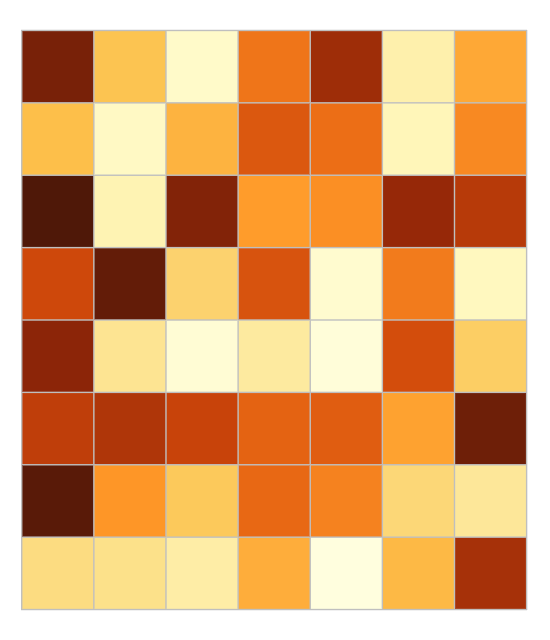
A Shadertoy shader for this pattern:

```glsl
// Heat map: a 7 by 8 grid of flat cells with thin grey rules on white.
// Every cell is ranked by its hash among all cells, so the levels spread
// evenly over a cream, orange and brown ramp in a shuffled order.

const ivec2 GRID = ivec2(7, 8);
const vec2 CELL_SIZE = vec2(0.1127, 0.1131);   // in canvas heights
const vec2 GRID_CENTER = vec2(-0.0013, 0.0);
const float RULE_WIDTH = 0.0022;
const vec3 PAPER = vec3(1.0);
const vec3 RULE_COLOR = vec3(0.75);
const uint SEED = 23u;

// Integer hash of a cell index, from 0 to 1
float hashIndex(int index, uint seed) {
    uint state = (uint(index) + seed * 131u) * 747796405u + 2891336453u;
    state = ((state >> ((state >> 28u) + 4u)) ^ state) * 277803737u;
    state = (state >> 22u) ^ state;
    return float(state >> 8u) / 16777216.0;
}

// Share of cells with a smaller hash: an even, shuffled level
float cellLevel(ivec2 cell, ivec2 grid, uint seed) {
    int count = grid.x * grid.y;
    float own = hashIndex(cell.x + cell.y * grid.x, seed);
    float rank = 0.0;
    for (int i = 0; i < count; i++) {
        rank += hashIndex(i, seed) < own ? 1.0 : 0.0;
    }
    return (rank + 0.5) / float(count);
}

// Piecewise linear ramp from cream through orange to dark brown
vec3 heatRamp(float level) {
    vec3 stops[9] = vec3[9](
        vec3(1.00, 1.00, 0.88), vec3(1.00, 0.97, 0.74),
        vec3(0.99, 0.89, 0.56), vec3(0.99, 0.76, 0.30),
        vec3(1.00, 0.60, 0.16), vec3(0.92, 0.42, 0.08),
        vec3(0.80, 0.27, 0.04), vec3(0.57, 0.15, 0.03),
        vec3(0.29, 0.09, 0.03));
    float position = clamp(level, 0.0, 1.0) * 8.0;
    int first = min(int(position), 7);
    return mix(stops[first], stops[first + 1], position - float(first));
}

// Coverage of a shape from its signed distance
float coverage(float dist, float pixel) {
    return clamp(0.5 - dist / pixel, 0.0, 1.0);
}

float boxDistance(vec2 p, vec2 halfSize) {
    vec2 d = abs(p) - halfSize;
    return length(max(d, 0.0)) + min(max(d.x, d.y), 0.0);
}

// Distance to the nearest grid rule, counting the outer frame
float ruleDistance(vec2 gridPos, vec2 grid, vec2 cellSize) {
    vec2 nearest = clamp(round(gridPos), vec2(0.0), grid);
    vec2 d = abs(gridPos - nearest) * cellSize;
    return min(d.x, d.y);
}

void mainImage(out vec4 fragColor, in vec2 fragCoord) {
    float pixel = 1.0 / iResolution.y;
    vec2 p = (fragCoord - 0.5 * iResolution.xy) * pixel - GRID_CENTER;
    vec2 grid = vec2(GRID);
    vec2 gridPos = p / CELL_SIZE + 0.5 * grid;

    // Flat cells
    ivec2 cell = clamp(ivec2(floor(gridPos)), ivec2(0), GRID - 1);
    vec3 cellColor = heatRamp(cellLevel(cell, GRID, SEED));
    float frame = boxDistance(p, 0.5 * grid * CELL_SIZE);
    vec3 color = mix(PAPER, cellColor, coverage(frame, pixel));

    // Rules, trimmed to the frame
    float halfRule = 0.5 * RULE_WIDTH;
    float rule = ruleDistance(gridPos, grid, CELL_SIZE) - halfRule;
    float ruleMask = coverage(max(rule, frame - halfRule), pixel);
    fragColor = vec4(mix(color, RULE_COLOR, ruleMask), 1.0);
}
```
